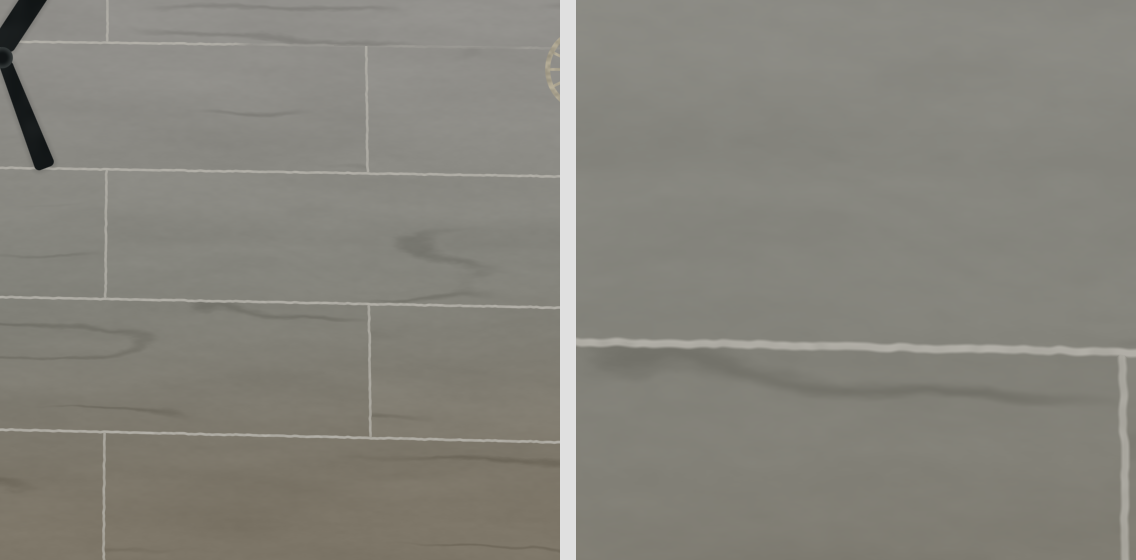
Left: the whole. Right: its middle third, enlarged.
Give the GLSL for this texture, as a WebGL 2 fragment shader.

```glsl
#version 300 es
precision highp float;
// Grey stone-look plank tiles in half-offset rows with thin pale grout, seen at a slight tilt.
// A gently bent grid gives the tiles; stretched noise gives each its own streaks and veins.
// Dark fan blades cover the upper left corner and a woven ring meets the right edge.

uniform vec2 u_resolution;
out vec4 outColor;

const vec3 STONE_LOW = vec3(0.485, 0.457, 0.402);
const vec3 STONE_MID = vec3(0.510, 0.508, 0.478);
const vec3 STONE_HIGH = vec3(0.568, 0.562, 0.545);
const vec3 GROUT = vec3(0.705, 0.695, 0.665);
const vec3 BLADE = vec3(0.065, 0.080, 0.083);
const vec3 HUB = vec3(0.20, 0.22, 0.22);
const vec3 RATTAN = vec3(0.68, 0.65, 0.57);

const float ROW_HEIGHT = 0.236;
const float FIRST_JOINT = 0.233;     // height of the lowest joint at the left edge
const float GROUT_HALF = 0.0023;
const float GROUT_WOBBLE = 0.0016;
const float STREAK_DEPTH = 0.055;
const float VEIN_DEPTH = 0.055;
const float GRAIN_DEPTH = 0.018;
const float TILE_TONE = 0.012;
const vec2 RING_CENTER = vec2(1.050, 0.876);
const float RING_RADIUS = 0.072;

float hash(vec2 p) {
  vec3 q = fract(vec3(p.xyx) * 0.1031);
  q += dot(q, q.yzx + 33.33);
  return fract((q.x + q.y) * q.z);
}

float noise(vec2 p) {
  vec2 i = floor(p), f = fract(p);
  f = f * f * (3.0 - 2.0 * f);
  return mix(mix(hash(i), hash(i + vec2(1, 0)), f.x),
             mix(hash(i + vec2(0, 1)), hash(i + vec2(1, 1)), f.x), f.y);
}

float fbm(vec2 p) {
  float sum = 0.0, amp = 0.5;
  for (int i = 0; i < 5; i++) {
    sum += amp * noise(p);
    p = p * 2.03 + 17.3;
    amp *= 0.5;
  }
  return sum;
}

// Rounded bar from a to b
float barDistance(vec2 p, vec2 a, vec2 b, float halfWidth, float corner) {
  vec2 axis = normalize(b - a), d = p - 0.5 * (a + b);
  vec2 local = vec2(dot(d, axis), dot(d, vec2(-axis.y, axis.x)));
  vec2 e = abs(local) - vec2(0.5 * length(b - a), halfWidth) + corner;
  return length(max(e, 0.0)) + min(max(e.x, e.y), 0.0) - corner;
}

float cover(float dist, float soft) {
  return 1.0 - smoothstep(-soft, soft, dist);
}

// x: tile length coordinate, y: row coordinate, joints at whole numbers
vec2 tileGrid(vec2 p) {
  float h = p.y + p.x * mix(0.026, 0.011, p.y) - FIRST_JOINT;
  float row = 1.0 + 4.17 * h + 0.229 * h * h;
  float along = (p.x - 0.185 - 0.007 * p.y) / (0.958 - 0.036 * p.y);
  return vec2(along + 0.5 * mod(floor(row), 2.0), row);
}

vec3 stone(vec2 p, vec2 tile) {
  vec3 color = mix(STONE_LOW, STONE_MID, smoothstep(0.0, 0.52, p.y - 0.05 * p.x));
  color = mix(color, STONE_HIGH, smoothstep(0.42, 1.0, p.y));
  vec2 q = p + vec2(0.0, 0.018 * p.x) + 9.0 * vec2(hash(tile + 3.7), hash(tile + 8.1));
  q.y += 0.025 * (fbm(q * 5.0) - 0.5);
  float streak = fbm(q * vec2(3.0, 20.0)) - 0.48;
  float ridge = abs(noise(q * vec2(1.6, 13.0)) + 0.12 * fbm(q * vec2(14.0, 40.0)) - 0.56);
  float vein = (1.0 - smoothstep(0.0, 0.055, ridge)) * smoothstep(0.48, 0.8, noise(q * vec2(4.0, 9.0) + 41.0));
  float grain = fbm(q * vec2(60.0, 130.0)) - 0.48;
  float tone = STREAK_DEPTH * streak - VEIN_DEPTH * vein + GRAIN_DEPTH * grain;
  return color + tone + TILE_TONE * (hash(tile + 21.0) - 0.5);
}

void main() {
  vec2 p = gl_FragCoord.xy / u_resolution;
  float soft = max(0.0012, 0.8 / min(u_resolution.x, u_resolution.y));

  // Tiles
  vec2 g = tileGrid(p);
  vec3 color = stone(p, floor(g));

  // Grout with rough edges; the top joint is worn toward the right
  vec2 wobble = GROUT_WOBBLE * (vec2(noise(p.yy * 95.0), noise(p.xx * 95.0 + 7.0)) - 0.5);
  vec2 joint = abs((g - round(g)) * vec2(0.945, ROW_HEIGHT) + wobble) - GROUT_HALF;
  float worn = smoothstep(0.40, 0.46, p.x) * step(3.5, g.y) * (0.55 + 0.4 * noise(p.xx * 18.0));
  float lines = max(cover(joint.x, soft) * 0.88, cover(joint.y, soft) * (1.0 - worn));
  color = mix(color, GROUT, lines * (0.8 + 0.2 * noise(p * 140.0)));

  // Woven ring with spokes
  vec2 r = p - RING_CENTER;
  float radius = length(r);
  float turn = atan(r.y, -r.x) * 14.0 / 6.2831853;
  float spoke = abs(turn - round(turn)) * radius * 0.449 - 0.0025;
  float ring = abs(radius - RING_RADIUS) - 0.0045;
  float weave = min(ring, max(spoke, radius - RING_RADIUS));
  color = mix(color, RATTAN * (0.87 + 0.2 * noise(p * 160.0)), cover(weave, soft));

  // Fan blades and hub
  float lower = barDistance(p, vec2(0.009, 0.889), vec2(0.082, 0.700), 0.012 + 0.035 * clamp(0.88 - p.y, 0.0, 0.2), 0.009);
  float upper = barDistance(p, vec2(0.002, 0.914), vec2(0.085, 1.040), 0.021, 0.012);
  float blades = min(lower, upper);
  color *= 1.0 - 0.12 * cover(blades - 0.004, 0.007);
  color = mix(color, BLADE + 0.04 * noise(p * 35.0), cover(blades, soft));
  float hub = length(p - vec2(0.004, 0.897)) - 0.019;
  color = mix(color, mix(BLADE, HUB, smoothstep(-0.012, 0.0, hub)), cover(hub, soft));

  outColor = vec4(color, 1.0);
}
```
